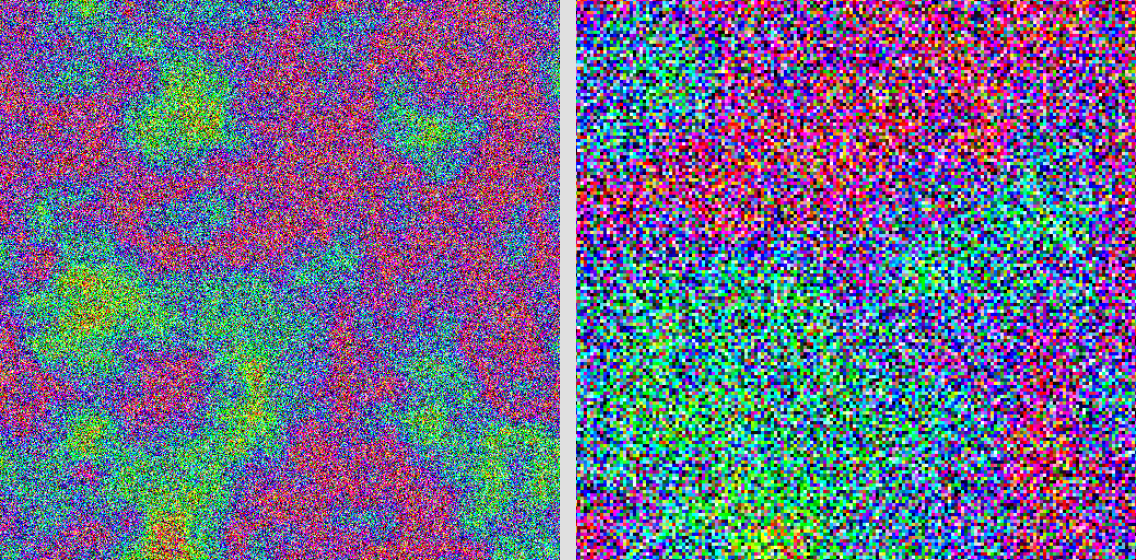
Left, the full canvas; right, a detail of the centre.
Reproduce this texture procedurally as a WebGL 1 fragment shader.

```glsl
precision highp float;
// Coarse RGB static over soft cloudy patches of changing hue.
// Fractal value noise picks a hue from a cosine palette; each square grain
// then shifts its red, green and blue at random and clips them.

#define GRAINS 512.0      // grains across the canvas height
#define PATCHES 6.5       // largest noise cells across the canvas
#define ROUGHNESS 0.58    // weight of each octave against the one before
#define HUE_CENTRE 0.27   // palette position of the middle noise value
#define HUE_SPREAD 2.05   // palette turns per unit of noise
#define HUE_FLOOR 0.07    // palette position where low values fold back
#define BASE_LEVEL vec3(0.455, 0.465, 0.385)  // mean colour of the palette
#define BASE_SWING 0.33   // strength of the palette colours
#define GRAIN_SWING 0.82  // largest random shift of a channel
#define SEED vec2(17.0, 43.0)

uniform vec2 u_resolution;

const float TAU = 6.2831853;

// Three independent random values for a grid cell
vec3 hash3(vec2 cell) {
  vec3 p = fract(cell.xyx * vec3(0.1031, 0.1030, 0.0973));
  p += dot(p, p.yxz + 33.33);
  return fract((p.xxy + p.yzz) * p.zyx);
}

float valueNoise(vec2 p) {
  vec2 cell = floor(p);
  vec2 f = fract(p);
  f = f * f * (3.0 - 2.0 * f);
  float bottom = mix(hash3(cell).x, hash3(cell + vec2(1.0, 0.0)).x, f.x);
  float top = mix(hash3(cell + vec2(0.0, 1.0)).x, hash3(cell + 1.0).x, f.x);
  return mix(bottom, top, f.y);
}

float fractalNoise(vec2 p) {
  float sum = 0.0;
  float total = 0.0;
  float weight = 1.0;
  for (int octave = 0; octave < 6; octave++) {
    sum += weight * valueNoise(p);
    total += weight;
    p = p * 2.0 + SEED;
    weight *= ROUGHNESS;
  }
  return sum / total;
}

// Red, magenta, blue, cyan, green, yellow and back to red
vec3 palette(float t) {
  vec3 peaks = vec3(0.0, 2.0, 1.0) / 3.0;
  return BASE_LEVEL + BASE_SWING * cos(TAU * (t - peaks));
}

// Clipped colour of one grain, with the patch hue taken at its centre
vec3 grainColor(vec2 cell) {
  float cloud = fractalNoise((cell + 0.5) / GRAINS * PATCHES + SEED);
  float hue = HUE_CENTRE + HUE_SPREAD * (cloud - 0.5);
  vec3 base = palette(HUE_FLOOR + abs(hue - HUE_FLOOR));
  vec3 shift = 2.0 * hash3(cell + SEED * 7.0) - 1.0;
  return clamp(base + GRAIN_SWING * shift, 0.0, 1.0);
}

void main() {
  // Box filter: share of this pixel that lies in the next grain
  float pixelWidth = GRAINS / u_resolution.y;
  vec2 corner = gl_FragCoord.xy * pixelWidth - 0.5 * pixelWidth;
  vec2 cell = floor(corner);
  vec2 share = clamp((corner - cell + pixelWidth - 1.0) / pixelWidth, 0.0, 1.0);

  vec3 bottom = mix(grainColor(cell), grainColor(cell + vec2(1.0, 0.0)), share.x);
  vec3 top = mix(grainColor(cell + vec2(0.0, 1.0)), grainColor(cell + 1.0), share.x);
  gl_FragColor = vec4(mix(bottom, top, share.y), 1.0);
}
```
